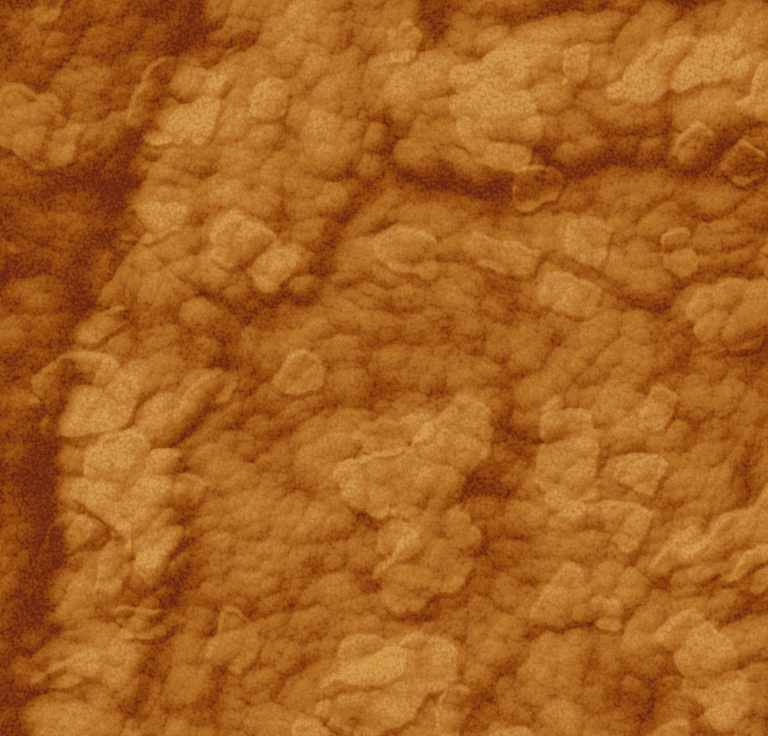
Give the GLSL for this texture, as a Shadertoy shader.

```glsl
vec2 hash2(vec2 p)
{
    return fract(sin(vec2(dot(p, vec2(127.1, 311.7)), dot(p, vec2(269.5, 183.3)))) * 43758.5);
}

mat2 rotation(float angle)
{
    float c = cos(angle), s = sin(angle);
    return mat2(c, s, -s, c);
}

// Layered sines bend the domain so that no outline stays regular
vec2 wobble(vec2 p, float amount, float frequency)
{
    for (int i = 0; i < 4; i++) {
        float phase = float(i);
        p += amount * sin(p.yx * frequency + vec2(1.7, 2.9) * phase + 0.6);
        p = rotation(0.7) * p;
        amount *= 0.5;
        frequency *= 1.9;
    }
    return rotation(-2.8) * p;
}

// Cellular domes of uneven height, centred near zero
float lumps(vec2 p)
{
    vec2 cell = floor(p);
    float nearest = 4.0;
    for (int y = -1; y <= 1; y++)
    for (int x = -1; x <= 1; x++) {
        vec2 id = cell + vec2(x, y);
        vec2 offset = id + hash2(id) - p;
        nearest = min(nearest, dot(offset, offset) + 0.35 * hash2(id + 51.3).x);
    }
    return 0.42 - nearest;
}

// Depth inside the nearest ragged flake, negative outside
float flakes(vec2 p, float density)
{
    vec2 cell = floor(p);
    float depth = -1.0;
    for (int y = -1; y <= 1; y++)
    for (int x = -1; x <= 1; x++) {
        vec2 id = cell + vec2(x, y);
        vec2 seed = hash2(id + 17.7);
        if (seed.x > density) continue;
        vec2 q = rotation(6.28 * seed.y) * (p - id - hash2(id));
        vec2 radius = vec2(0.45, 0.28) * mix(vec2(0.6), vec2(1.1), hash2(id + 8.4));
        vec2 s = abs(q / radius);
        float shape = mix(length(s), max(s.x, s.y), 0.45);
        depth = max(depth, (1.0 - shape) * radius.y);
    }
    return depth;
}

float capsule(vec2 p, vec2 a, vec2 b, float radius)
{
    vec2 axis = b - a;
    float along = clamp(dot(p - a, axis) / dot(axis, axis), 0.0, 1.0);
    return radius - length(p - a - axis * along);
}

// Thick folds of crust, positive inside
float foldDepth(vec2 p)
{
    float depth = capsule(p, vec2(0.48, 1.02), vec2(0.33, 0.73), 0.14);
    depth = max(depth, capsule(p, vec2(0.20, 0.57), vec2(0.10, -0.05), 0.08));
    return max(depth, capsule(p, vec2(0.60, 0.85), vec2(1.15, 0.92), 0.10));
}

float crustHeight(vec2 p)
{
    vec2 w = wobble(p, 0.016, 9.0);
    float mid = lumps(w * 12.0 + 4.0);
    float fine = lumps(w * 25.0 + 9.0);
    float h = 0.12 * lumps(w * 2.8 + 7.0) + 0.20 * lumps(w * 6.0);
    h += 0.22 * mid + 0.16 * fine + 0.06 * lumps(w * 52.0);

    // Folds rise from dark creases
    float fold = foldDepth(wobble(p, 0.010, 20.0)) + 0.03 * mid + 0.015 * fine;
    float crease = (fold + 0.014) / 0.02;
    h += 0.08 * smoothstep(0.0, 0.04, fold) - 0.17 * exp(-crease * crease);
    float hollow = smoothstep(0.05, -0.05, p.x - 0.4 * p.y);
    h -= 0.16 * hollow * smoothstep(0.02, -0.03, fold);

    // Large and small flakes lie on top
    vec2 ragged = wobble(p, 0.005, 38.0);
    float big = flakes(ragged * 5.0 + 2.3, 0.5) + 0.06 * mid + 0.08 * fine;
    float small = flakes(ragged * 9.0 + 6.1, 0.45) + 0.08 * fine;
    h += 0.13 * smoothstep(-0.01, 0.03, big);
    return h + 0.10 * smoothstep(-0.01, 0.05, small);
}

vec3 crustColor(float tone)
{
    vec3 ramp[7] = vec3[7](
        vec3(0.42, 0.15, 0.06), vec3(0.55, 0.25, 0.05), vec3(0.61, 0.32, 0.06),
        vec3(0.67, 0.39, 0.13), vec3(0.71, 0.44, 0.14), vec3(0.75, 0.50, 0.23),
        vec3(0.82, 0.60, 0.28));
    float place = clamp(tone, 0.0, 0.999) * 6.0;
    int stop = int(place);
    return mix(ramp[stop], ramp[stop + 1], fract(place));
}

void mainImage(out vec4 fragColor, in vec2 fragCoord)
{
    vec2 p = fragCoord / iResolution.y;
    vec2 toLight = normalize(vec2(-0.35, 0.94));

    // Light from above, with soft shade under raised edges
    float h = crustHeight(p);
    float slope = h - crustHeight(p + toLight * 0.006);
    float shade = max(crustHeight(p + toLight * 0.02) - h, 0.0);
    float light = clamp(slope * 4.0, -0.16, 0.2);
    float tone = 0.42 + 1.8 * h + light - 0.5 * min(shade, 0.3);

    // Fine oily grain and pale glints
    float grain = lumps(wobble(p, 0.001, 150.0) * 220.0);
    float glint = smoothstep(0.1, 0.45, lumps(p * 260.0 + 31.0));
    tone = 0.5 + 0.5 * tanh(2.2 * (tone - 0.5)) + 0.28 * grain;
    vec3 color = crustColor(tone);
    color += glint * vec3(0.02, 0.025, 0.04);
    fragColor = vec4(color, 1.0);
}
```
